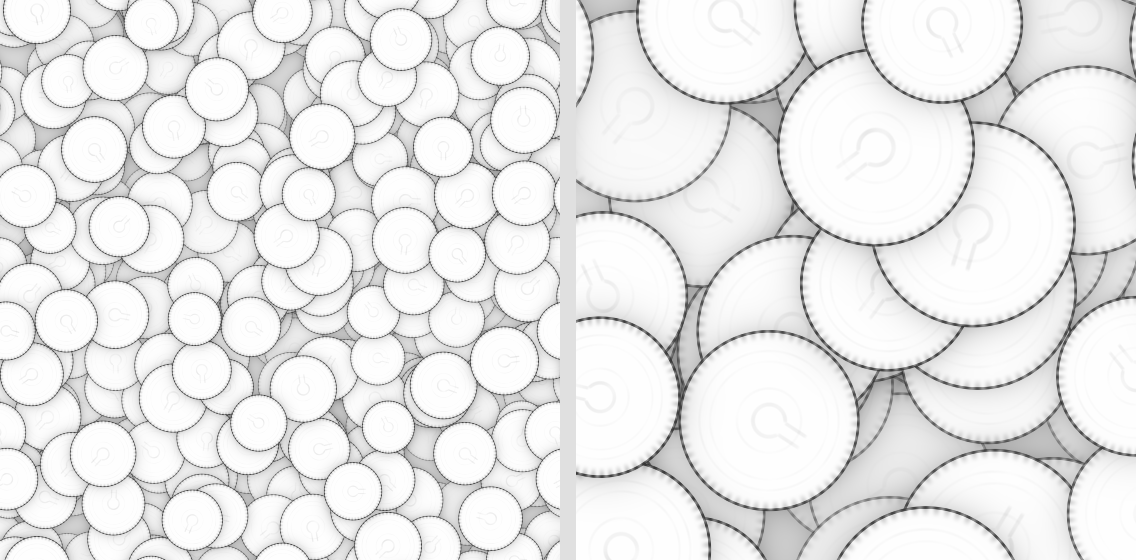
Left: the whole. Right: its middle third, enlarged.
This texture map is drawn by a WebGL 2 fragment shader. Its source:

```glsl
#version 300 es
precision highp float;
// Draws a heap of pale embossed discs with inked rims and soft contact shadows.

uniform vec2 u_resolution;
out vec4 fragColor;

const float TAU = 6.28318;
const int LAYERS = 9;
const float GRID = 6.0;             // cells per side in each layer
const float JITTER = 0.95;          // share of a cell a disc may roam
const float RADIUS_MIN = 0.042;
const float RADIUS_MAX = 0.061;
const float FLOOR_TONE = 0.86;
const float DEEP_TONE = 0.93;
const float TOP_TONE = 0.998;
const float INK_TONE = 0.20;
const float RIM_HALF_WIDTH = 0.0008;
const float SHADOW_REACH = 0.0075;
const float SHADOW_STRENGTH = 0.155;
const float BEADS = 56.0;           // notches around a rim
const float BEAD_DEPTH = 0.0065;
const float EMBOSS_STRENGTH = 0.075;

// Integer hash: three random values in 0..1 for a cell of a layer
vec3 hash3(vec3 cell) {
    uvec3 v = uvec3(ivec3(cell)) * 1664525u + 1013904223u;
    for (int i = 0; i < 2; i++) {
        v.x += v.y * v.z;
        v.y += v.z * v.x;
        v.z += v.x * v.y;
        v ^= v >> 16u;
    }
    return vec3(v & 65535u) / 65535.0;
}

vec2 gradientAt(vec2 corner) {
    float angle = TAU * hash3(vec3(corner, 77.0)).x;
    return vec2(cos(angle), sin(angle));
}

float gradientNoise(vec2 p) {
    vec2 i = floor(p), f = p - i;
    vec2 u = f * f * f * (f * (f * 6.0 - 15.0) + 10.0);
    vec2 e = vec2(1.0, 0.0);
    float low = mix(dot(gradientAt(i), f), dot(gradientAt(i + e), f - e), u.x);
    float high = mix(dot(gradientAt(i + e.yx), f - e.yx),
                     dot(gradientAt(i + e.xx), f - e.xx), u.x);
    return mix(low, high, u.y);
}

// Smooth line around the zero of a distance
float stroke(float dist, float halfWidth, float blur) {
    return 1.0 - smoothstep(halfWidth - blur, halfWidth + blur, abs(dist));
}

// Faint rings and an open keyhole; p is in disc radii
float emboss(vec2 p, float blur) {
    float r = length(p);
    float gap = smoothstep(0.06, 0.10, abs(p.x) + step(p.y, 0.0));
    float ring = stroke(r - 0.18, 0.022, blur) * gap;
    float stem = stroke(abs(p.x) - 0.075, 0.020, blur)
               * smoothstep(0.15, 0.19, p.y) * (1.0 - smoothstep(0.42, 0.47, p.y));
    float halo = stroke(r - 0.36, 0.014, blur) * 0.35;
    float border = stroke(r - 0.66, 0.012, blur) * 0.3 + stroke(r - 0.78, 0.012, blur) * 0.4;
    return max(ring, stem) + halo + border;
}

// Lays one disc, and the shadow around it, over the tone below
float layDisc(float below, vec2 p, float radius, float turn, float height, float wear, float px) {
    float dist = length(p) - radius;
    if (dist > SHADOW_REACH * 5.0) return below;
    float shadow = SHADOW_STRENGTH * mix(0.4, 1.0, height) * exp(-max(dist, 0.0) / SHADOW_REACH);
    float outside = below * (1.0 - shadow);

    // Face: tone by height, beaded edge, worn relief
    float beadWave = 0.5 + 0.5 * cos(BEADS * atan(p.y, p.x) + turn);
    float face = mix(DEEP_TONE, TOP_TONE, smoothstep(0.0, 0.7, height));
    face -= (0.03 + 0.17 * beadWave) * mix(0.3, 1.0, height) * smoothstep(-BEAD_DEPTH, 0.0, dist);
    face -= 0.012 * smoothstep(-0.016, 0.0, dist);
    mat2 spin = mat2(cos(turn), sin(turn), -sin(turn), cos(turn));
    face -= EMBOSS_STRENGTH * wear * mix(0.2, 1.0, height)
          * emboss(spin * p / radius, max(0.6 * px / radius, 0.012));

    // Notched ink line on the rim
    float tone = mix(face, outside, smoothstep(-0.5 * px, 0.5 * px, dist));
    float ink = stroke(dist, RIM_HALF_WIDTH, 0.55 * px)
              * mix(0.4, 0.95, height) * mix(0.6, 1.0, beadWave);
    return mix(tone, INK_TONE, ink);
}

void main() {
    vec2 uv = gl_FragCoord.xy / u_resolution;
    float px = 1.0 / min(u_resolution.x, u_resolution.y);
    float wear = clamp(0.75 + 0.9 * gradientNoise(uv * 70.0), 0.2, 1.2);
    float tone = FLOOR_TONE;

    // Paint the layers from the bottom up, each on its own shifted grid
    for (int layer = 0; layer < LAYERS; layer++) {
        float level = float(layer);
        vec2 q = uv * GRID + hash3(vec3(31.0, 17.0, level)).xy * GRID;
        vec2 home = floor(q);
        for (int k = 0; k < 9; k++) {
            vec2 cell = home + vec2(k % 3 - 1, k / 3 - 1);
            vec3 id = vec3(mod(cell, GRID), level);
            vec3 place = hash3(id + vec3(3.0, 5.0, 20.0));
            vec3 build = hash3(id + vec3(11.0, 7.0, 50.0));
            vec2 centre = cell + 0.5 + JITTER * (place.xy - 0.5);
            float radius = mix(RADIUS_MIN, RADIUS_MAX, sqrt(build.x));
            float height = clamp((level + build.y) / float(LAYERS), 0.0, 1.0);
            tone = layDisc(tone, (q - centre) / GRID, radius, TAU * place.z, height, wear, px);
        }
    }
    fragColor = vec4(vec3(clamp(tone, 0.0, 1.0)), 1.0);
}
```
